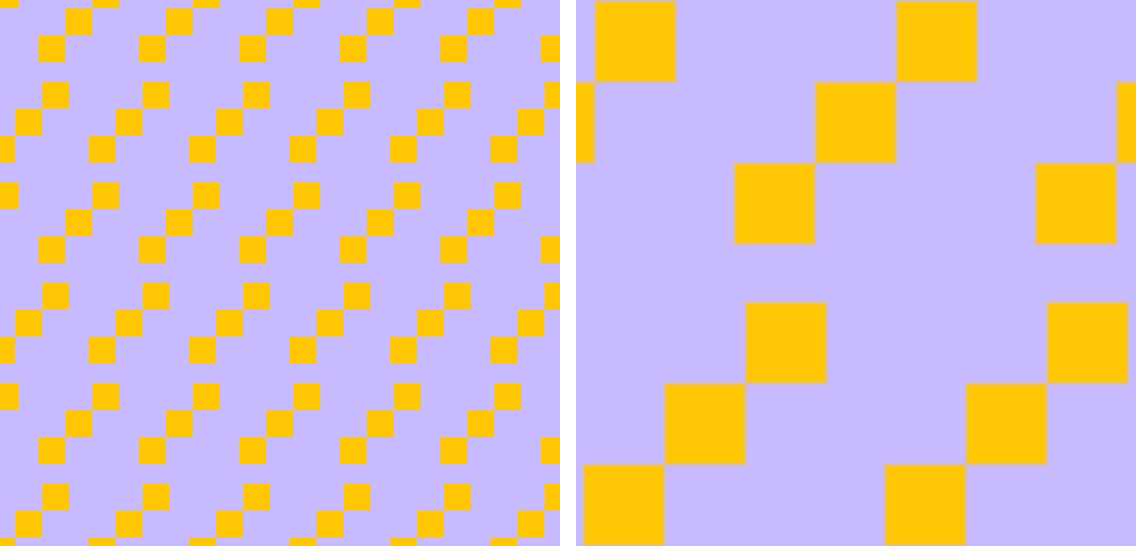
Left, the full canvas; right, a detail of the centre.
A Shadertoy shader for this pattern:

```glsl
const vec3 LILAC = vec3(0.780, 0.730, 1.000);
const vec3 GOLD = vec3(1.000, 0.780, 0.010);
const float PERIOD = 0.184;       // repeat size, as a share of canvas height
const float ROW_SHIFT = 0.5;      // sideways shift of every other row, in repeats
const float ROW_BASE = 0.002;     // height of the row boundary, in repeats
const float STEP = 0.269;         // spacing of squares along the diagonal, in repeats
const float HALF_SIDE = 0.133;    // half the side of a square, in repeats
const float EDGE_BLUR = 0.011;    // half width of the soft rim, in repeats

float squareDistance(vec2 p, float halfSide) {
    vec2 d = abs(p) - halfSide;
    return length(max(d, 0.0)) + min(max(d.x, d.y), 0.0);
}

// Nearest distance to three squares climbing from lower left to upper right
float staircaseDistance(vec2 p) {
    float nearest = 1.0;
    for (int i = -1; i <= 1; i++) {
        nearest = min(nearest, squareDistance(p - STEP * float(i), HALF_SIDE));
    }
    return nearest;
}

void mainImage(out vec4 fragColor, in vec2 fragCoord) {
    vec2 grid = (fragCoord - 0.5 * iResolution.xy) / (iResolution.y * PERIOD);
    grid.y += ROW_BASE;

    // Brick layout: alternate rows slide by half a repeat
    float row = floor(grid.y);
    grid.x += ROW_SHIFT * mod(row, 2.0);
    vec2 cell = vec2(fract(grid.x + 0.5), fract(grid.y)) - 0.5;

    // Soft edge, never thinner than a pixel
    float pixel = 1.0 / (iResolution.y * PERIOD);
    float blur = max(EDGE_BLUR, 0.75 * pixel);
    float coverage = 1.0 - smoothstep(-blur, blur, staircaseDistance(cell));

    fragColor = vec4(mix(LILAC, GOLD, coverage), 1.0);
}
```
